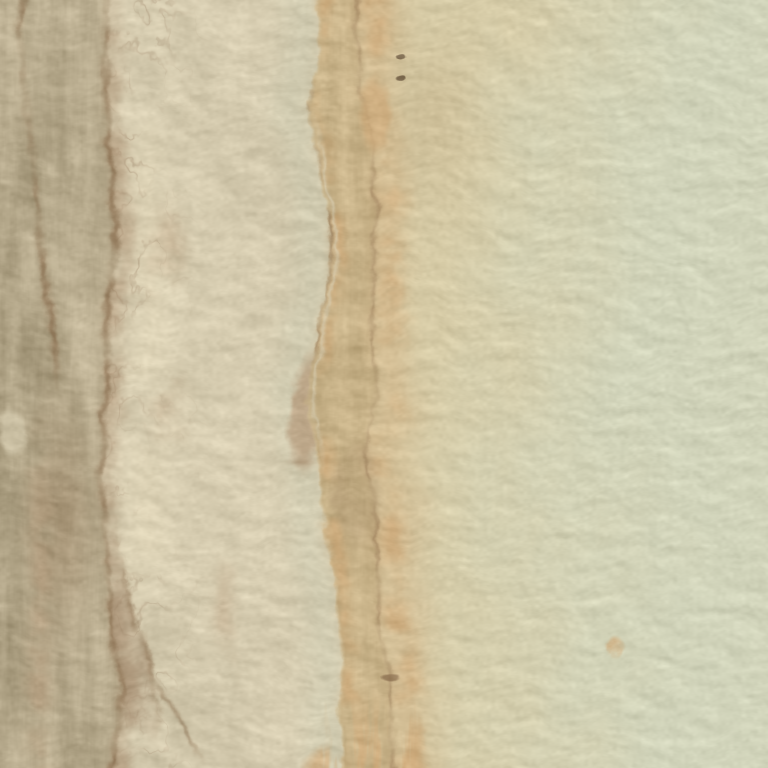
Write a three.js fragment shader that draws this texture.

```glsl
// Weathered parchment: a grey-tan strip, a pale band, an ochre seam and a broad
// cream-to-sage field. Winding borders are sums of soft bumps along y; noise frays
// them, breaks their lines, mottles the stains and embosses the fibres.
#define TAN vec3(0.715, 0.665, 0.55)
#define UMBER vec3(0.53, 0.42, 0.30)
#define ROSE vec3(0.72, 0.62, 0.50)
#define PALE vec3(0.835, 0.795, 0.685)
#define OCHRE vec3(0.775, 0.69, 0.525)
#define AMBER vec3(0.81, 0.66, 0.47)
#define CREAM vec3(0.84, 0.795, 0.65)
#define SAGE vec3(0.82, 0.83, 0.73)
#define FIBRE 0.13
#define GRAIN 0.03

varying vec2 vUv;

float hash(vec2 p) {
  return fract(sin(dot(p, vec2(127.1, 311.7))) * 43758.5);
}

float noise(vec2 p) {
  vec2 i = floor(p), f = fract(p);
  f = f * f * (3.0 - 2.0 * f);
  return mix(mix(hash(i), hash(i + vec2(1, 0)), f.x),
             mix(hash(i + vec2(0, 1)), hash(i + vec2(1, 1)), f.x), f.y);
}

// Layered noise, about -0.5 to 0.5.
float fbm(vec2 p) {
  float sum = -0.47, amp = 0.5;
  for (int i = 0; i < 4; i++) {
    sum += amp * noise(p);
    p = mat2(1.6, 1.2, -1.2, 1.6) * p + 17.3;
    amp *= 0.5;
  }
  return sum * 1.4;
}

// Soft ridge around a centre, also used as a bump along y.
float ridge(float x, float centre, float width) {
  float d = (x - centre) / width;
  return exp(-d * d);
}

float span(float y, float lo, float hi, float soft) {
  return smoothstep(lo - soft, lo + soft, y) * (1.0 - smoothstep(hi - soft, hi + soft, y));
}

float blob(vec2 p, vec2 centre, vec2 size) {
  return 1.0 - smoothstep(0.65, 1.2, length((p - centre) / size));
}

// Border between the tan strip and the pale band.
float stripEdge(float y) {
  return 0.142 + 0.012 * ridge(y, 0.70, 0.07) - 0.007 * ridge(y, 0.35, 0.10)
       + 0.018 * ridge(y, 0.09, 0.08);
}

// Left border of the ochre seam.
float seamLeft(float y) {
  return 0.415 - 0.014 * ridge(y, 0.87, 0.05) + 0.014 * ridge(y, 0.67, 0.09)
       - 0.016 * ridge(y, 0.49, 0.06) + 0.030 * smoothstep(0.1, 0.45, 0.55 - y);
}

// Crease along the right of the seam.
float seamCrease(float y) {
  return 0.487 - 0.022 * smoothstep(0.80, 0.90, y) - 0.012 * ridge(y, 0.40, 0.04)
       + 0.025 * (1.0 - smoothstep(0.05, 0.30, y));
}

vec3 col;
void paint(vec3 ink, float amount) { col = mix(col, ink, clamp(amount, 0.0, 1.0)); }

void main() {
  float rough = fbm(vUv * vec2(30.0, 26.0)), cloud = fbm(vUv * vec2(9.0, 6.0) + 4.0);
  float streak = fbm(vUv * vec2(60.0, 9.0) + 9.0), fine = fbm(vUv * 75.0 + 2.0);
  vec2 p = vUv + vec2(0.014 * rough + 0.006 * fine, 0.02 * cloud);
  float x = p.x, y = vUv.y;
  float edge = stripEdge(y), left = seamLeft(y), crease = seamCrease(y);
  float worn = smoothstep(-0.22, 0.25, fbm(vUv * vec2(14.0, 20.0) + 31.0));

  // Pale band, lumpy and crumpled toward the strip
  float crumple = 1.0 - smoothstep(0.14, 0.30, x);
  col = PALE + (0.05 + 0.07 * crumple) * rough + 0.04 * cloud;
  paint(PALE * 1.06, 0.6 * ridge(x, 0.19, 0.03) * smoothstep(-0.1, 0.2, cloud));
  paint(ROSE, 0.6 * ridge(x, 0.217, 0.02) * span(y, 0.38, 0.72, 0.06) * worn);
  paint(ROSE, 0.4 * ridge(x, 0.295, 0.013) * span(y, 0.08, 0.26, 0.05) * worn);
  paint(ROSE * 0.9, 0.45 * crumple * ridge(rough, 0.05, 0.035) * worn);
  paint(SAGE * 0.96, 0.35 * ridge(x, left - 0.02, 0.03));

  // Brown lobe tucked under the seam
  paint(ROSE, 0.8 * blob(vec2(x, y), vec2(0.398 - 0.06 * (0.46 - y), 0.462), vec2(0.022, 0.075)));
  paint(UMBER, 0.4 * ridge(x, 0.392, 0.016) * ridge(y, 0.398, 0.004));

  // Broad field, warm beside the seam and cool at the far right
  vec3 field = mix(CREAM, SAGE, smoothstep(0.50, 0.92, x + 0.16 * cloud + 0.06 * (0.5 - y)));
  float inSeam = smoothstep(-0.004, 0.005, x - left);
  paint(field, inSeam);
  paint(AMBER, 0.24 * inSeam * (1.0 - smoothstep(0.02, 0.09, x - crease - 0.08 * cloud)));
  paint(OCHRE * 0.96, 0.35 * ridge(x, 0.56, 0.06) * ridge(y, 0.85, 0.10));

  // Ochre seam with broken rims, crease and mottled stains
  float body = inSeam * (1.0 - smoothstep(-0.008, 0.012, x - crease));
  paint(OCHRE + 0.10 * streak + 0.09 * rough, 0.9 * body);
  paint(AMBER, 0.65 * ridge(x, left + 0.010, 0.010) * worn);
  paint(PALE, 0.6 * ridge(x, left + 0.006, 0.003) * span(y, 0.42, 0.82, 0.05));
  paint(UMBER, 0.5 * ridge(x, left, 0.0025) * span(y, 0.5, 0.92, 0.05) * worn);
  paint(UMBER, 0.5 * ridge(x, crease, 0.0035) * (0.3 + 0.7 * worn));
  paint(AMBER, 0.75 * ridge(x, crease + 0.022, 0.02) * (0.25 + 0.75 * worn));
  paint(AMBER, 0.6 * blob(p, vec2(0.488, 0.85), vec2(0.024, 0.05)));
  paint(UMBER, 0.28 * blob(p, vec2(0.465, 0.36), vec2(0.032, 0.07)) * (0.6 + rough));
  paint(UMBER, 0.7 * blob(p, vec2(0.508, 0.122), vec2(0.012, 0.005)));
  float flakes = smoothstep(-0.1, 0.15, streak) * (1.0 - smoothstep(0.01, 0.12, y));
  paint(AMBER, 0.7 * flakes * span(x, 0.43 - 0.03 * smoothstep(-0.04, 0.0, -y), 0.55, 0.012));

  // Tan strip with lengthwise veins
  vec3 band = col;
  col = TAN + 0.12 * streak + 0.11 * cloud + 0.05 * rough;
  float vein = 0.028 + 0.045 * smoothstep(0.0, 0.55, 1.0 - y);
  paint(UMBER, 0.5 * ridge(x, vein, 0.005) * smoothstep(0.48, 0.56, y) * (0.3 + worn));
  paint(ROSE, 0.6 * ridge(x, 0.052, 0.016) * (1.0 - smoothstep(0.25, 0.55, y)) * worn);
  paint(UMBER, 0.35 * ridge(x, 0.085, 0.03) * ridge(y, 0.32, 0.12));
  paint(PALE, 0.7 * blob(p, vec2(0.015, 0.43), vec2(0.018, 0.03)));
  paint(band, smoothstep(-0.006, 0.006, x - edge));

  // Frayed edge and its lower branches
  paint(ROSE * 0.96, 0.65 * ridge(x, edge + 0.008, 0.013) * (0.3 + 0.7 * worn));
  paint(UMBER, 0.65 * ridge(x, edge - 0.002, 0.005) * (0.25 + 0.75 * worn));
  float branch = 0.145 + 0.065 * (1.0 - smoothstep(0.02, 0.36, y));
  paint(ROSE * 0.9, 0.6 * span(x, edge, branch, 0.006) * span(y, 0.05, 0.34, 0.04) * worn);
  paint(UMBER, 0.5 * ridge(x, branch, 0.004) * span(y, 0.06, 0.34, 0.04) * worn);
  paint(UMBER, 0.4 * ridge(x, 0.265 - 0.55 * y, 0.004) * span(y, 0.02, 0.11, 0.02));

  // Small specks
  paint(UMBER * 0.7, 0.7 * blob(p, vec2(0.523, 0.913 + 0.015 * sign(y - 0.913)), vec2(0.006, 0.004)));
  paint(AMBER, 0.6 * blob(p, vec2(0.80, 0.157), vec2(0.013, 0.015)) * (0.7 + fine));

  // Embossed paper fibres and fine grain
  vec2 q = vUv * vec2(30.0, 66.0) + vec2(0.0, 2.0 * cloud);
  col += FIBRE * (fbm(q) - fbm(q + vec2(0.15, 0.35))) * 0.75 + GRAIN * (noise(vUv * 190.0) - 0.5);
  gl_FragColor = vec4(clamp(col, 0.0, 1.0), 1.0);
}
```
